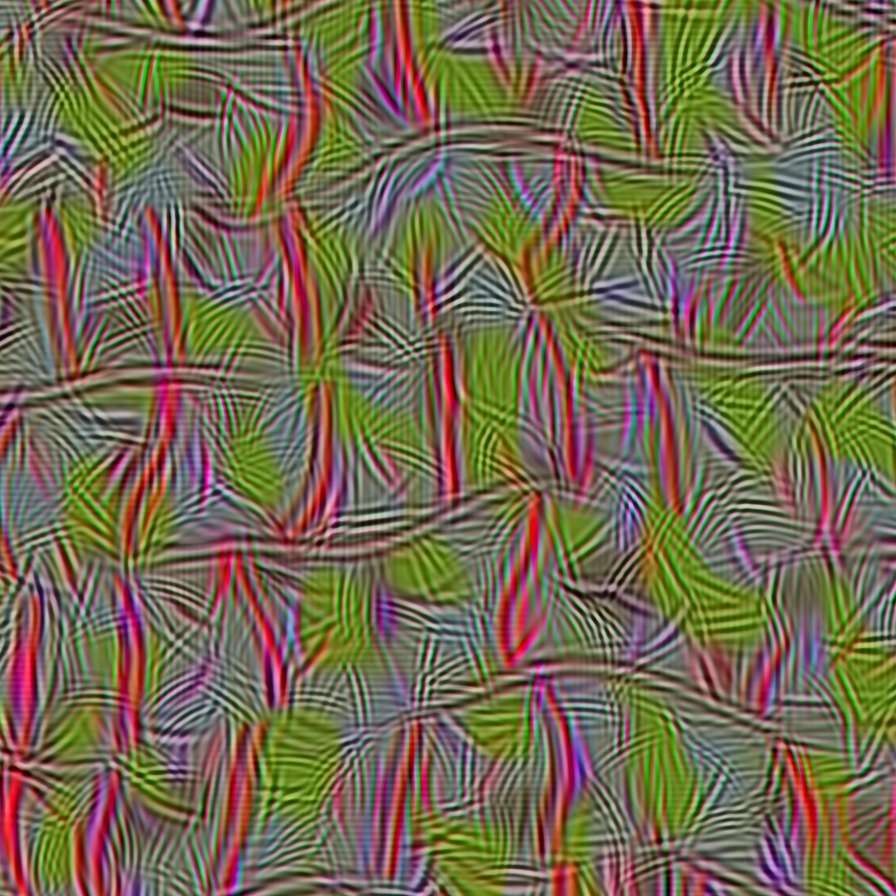
Write a Shadertoy shader that draws this pattern.

```glsl
#define ROWS 5.0
#define COLUMNS 7.0
#define STROKE_CELL 0.028
#define STROKE_WIDTH 0.0135
#define STROKE_FREQ 82.0
#define CONTRAST 0.25
#define GRAY vec3(0.44, 0.46, 0.39)
#define SLATE vec3(0.40, 0.46, 0.46)
#define GREEN vec3(0.40, 0.53, 0.12)
#define BROWN vec3(0.38, 0.36, 0.27)
#define RED vec3(0.61, 0.22, 0.24)
#define TAU 6.2831853

vec2 hash2(vec2 p) {
    vec3 q = fract(p.xyx * vec3(0.1031, 0.1030, 0.0973));
    q += dot(q, q.yzx + 33.33);
    return fract((q.xx + q.yz) * q.zy);
}

// Layered, rotated sines: two smooth fields around zero
vec2 waves(vec2 p) {
    vec2 sum = vec2(0.0);
    for (int i = 0; i < 4; i++) {
        p = mat2(0.8, 0.6, -0.6, 0.8) * p * 1.3 + 1.7;
        sum += sin(p + 1.4 * sin(0.7 * p.yx));
    }
    return sum * 0.35;
}

float bell(float x, float width) {
    x /= width;
    return exp(-x * x);
}

// Warped brickwork: signed distance to trunk and bar, then their strengths
vec4 lattice(vec2 p) {
    float y = p.y * ROWS + 0.2 * sin(6.0 * p.x + 1.0) + 0.1 * sin(15.0 * p.x + 4.0 * p.y);
    float row = floor(y);
    float x = p.x * COLUMNS + hash2(vec2(row + 20.0, 3.0)).x
            + 0.16 * sin(13.0 * p.y + 5.0 * p.x + row) + 0.05 * sin(31.0 * p.y + 9.0 * p.x);
    vec2 h = hash2(vec2(floor(x), row) + 40.0);
    float trunkDist = (fract(x) - 0.5 - 0.35 * (h.x - 0.5)) / COLUMNS;
    float barDist = (fract(y + 0.5) - 0.5) / ROWS;
    float trunk = smoothstep(0.1, 0.5, h.y + 0.3 * sin(17.0 * p.y + 6.0 * h.x));
    trunk *= smoothstep(0.0, 0.016, abs(barDist));
    float bar = smoothstep(-0.5, 0.3, sin(8.0 * p.x + 2.4 * floor(y + 0.5)));
    return vec4(trunkDist, barDist, trunk, bar);
}

// Stroke direction: fans out of the joints, follows trunks and bars
vec2 strokeDirection(vec2 p) {
    vec4 l = lattice(p);
    vec2 fan = vec2(l.x * l.x - l.y * l.y, 2.0 * l.x * l.y) / (dot(l.xy, l.xy) + 1e-5);
    vec2 doubled = 0.5 * fan + vec2(1.5, 0.75) * waves(p * 23.0);
    doubled.x += 2.0 * (l.w * bell(l.y, 0.018) - l.z * bell(l.x, 0.022));
    float angle = 0.5 * atan(doubled.y, doubled.x + 1e-5);
    return vec2(cos(angle), sin(angle));
}

// Sum of scattered, oriented wave packets; the channels drift out of phase
void strokes(vec2 p, float chroma, out vec3 ripple, out vec3 tint) {
    ripple = vec3(0.0);
    tint = vec3(0.0);
    vec2 cell = floor(p / STROKE_CELL);
    for (int j = -2; j <= 2; j++)
    for (int i = -2; i <= 2; i++) {
        vec2 id = cell + vec2(i, j);
        vec2 center = (id + hash2(id + 70.0)) * STROKE_CELL;
        vec2 d = p - center;
        float fade = max(0.0, 1.0 - dot(d, d) / (4.0 * STROKE_CELL * STROKE_CELL));
        if (fade <= 0.0) continue;
        vec2 k = hash2(id + 131.0);
        vec2 along = strokeDirection(center);
        float across = dot(d, vec2(-along.y, along.x));
        // Slight bend of each stroke
        across += (k.y - 0.5) * 9.0 * dot(d, along) * dot(d, along);
        float weight = fade * fade * bell(across, STROKE_WIDTH);
        float phase = TAU * (across * STROKE_FREQ * (0.6 + 0.8 * k.y) + k.x);
        float steep = 0.25 + 0.75 * along.y * along.y;
        // Few strong strokes among many faint ones
        float strength = 0.45 + 1.3 * pow(fract(7.0 * k.x + 3.0 * k.y), 2.0);
        ripple += strength * weight * cos(phase + chroma * steep * vec3(0.0, 1.7, 0.7));
        // A few strokes carry red or violet
        vec3 hue = mix(vec3(0.17, -0.12, -0.01), vec3(0.03, -0.12, 0.14), step(0.45, k.x));
        tint += weight * steep * step(k.y, 0.22) * hue;
    }
}

void mainImage(out vec4 fragColor, in vec2 fragCoord) {
    vec2 p = fragCoord / iResolution.y;
    vec4 l = lattice(p);
    vec2 patches = waves(p * vec2(19.0, 14.0) + 5.0);
    float green = smoothstep(-0.1, 0.6, patches.x);

    // Ground patches
    vec3 color = mix(GRAY, SLATE, smoothstep(0.1, 0.7, -patches.y));
    color = mix(color, BROWN, smoothstep(0.2, 0.8, patches.y));
    color = mix(color, GREEN, green);

    // Bars and trunks
    float barMask = l.w * bell(l.y, 0.02);
    float trunkMask = l.z * bell(l.x, 0.013);
    color = mix(color, BROWN + vec3(0.05, 0.03, 0.05), 0.85 * barMask);
    color = mix(color, RED, 0.85 * trunkMask * (1.0 - 0.5 * barMask));

    // Long parallel lines beside them
    vec2 drift = waves(p * 5.0);
    float trunkPhase = TAU * 48.0 * l.x + 2.5 * drift.x;
    float barPhase = TAU * 54.0 * l.y + 2.5 * drift.y;
    color += 0.17 * l.z * bell(l.x, 0.027) * (1.0 - barMask) * cos(trunkPhase + vec3(0.0, 0.9, 1.6));
    color += 0.21 * barMask * cos(barPhase + vec3(0.0, 0.4, 0.2));

    // Strokes, softly limited
    vec3 ripple, tint;
    strokes(p, 0.65 + 0.9 * waves(p * 11.0 + 9.0).x, ripple, tint);
    ripple /= sqrt(1.0 + 0.4 * ripple * ripple);
    float calm = (1.0 - 0.2 * green) * (1.0 - 0.35 * max(barMask, trunkMask));
    color += CONTRAST * calm * ripple + tint;

    // Faint fine weave
    vec2 weave = sin(TAU * 140.0 * p);
    color += 0.03 * (weave.x * smoothstep(0.0, 0.5, drift.y) + weave.y * smoothstep(0.0, 0.5, -drift.y));

    fragColor = vec4(clamp(color, 0.0, 1.0), 1.0);
}
```
